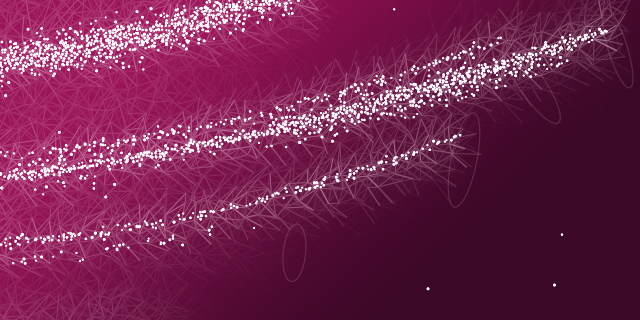
Reproduce this background procedurally as a WebGL 1 fragment shader.

```glsl
precision highp float;
// Glowing network: white nodes stream along four rising curves, wrapped in a
// fine triangulated web over a crimson to dark plum gradient. Web and nodes
// are jittered grids, thinned by the distance to the curves.

uniform vec2 u_resolution;

// Each strand is a parabola: height at the left, slope, curvature
const vec3 TOP_STRAND = vec3(0.812, 0.096, 0.164);
const vec3 UPPER_STRAND = vec3(0.513, 0.080, 0.097);
const vec3 MAIN_STRAND = vec3(0.445, 0.125, 0.062);
const vec3 LOWER_STRAND = vec3(0.240, 0.078, 0.109);

const vec3 CRIMSON = vec3(0.60, 0.065, 0.34);
const vec3 PLUM = vec3(0.235, 0.03, 0.155);
const vec3 WEB_PINK = vec3(0.93, 0.76, 0.85);
const vec3 NODE_WHITE = vec3(1.0, 0.98, 0.99);

float hash(vec2 p) {
  vec3 q = fract(p.xyx * 0.1031);
  q += dot(q, q.yzx + 33.33);
  return fract((q.x + q.y) * q.z);
}

float curveHeight(float x, vec3 curve) {
  return curve.x + x * (curve.y + x * curve.z);
}

// Soft band around a strand, fading out at its right end
float band(vec2 p, vec3 curve, float width, float endX) {
  float offset = (p.y - curveHeight(p.x, curve)) / width;
  return exp(-offset * offset) * (1.0 - smoothstep(endX - 0.06, endX, p.x));
}

// Chance of finding a node at p
float nodeDensity(vec2 p) {
  float swell = smoothstep(0.5, 1.3, p.x) * (1.0 - 0.75 * smoothstep(1.4, 1.9, p.x));
  float density = 0.95 * band(p, MAIN_STRAND, 0.012 + 0.015 * swell, 1.92);
  density = max(density, 0.45 * swell * band(p + vec2(0.0, 0.03), MAIN_STRAND, 0.03, 1.8));
  density = max(density, 0.12 * band(p, MAIN_STRAND, 0.05, 1.5));
  density = max(density, 0.9 * band(p, TOP_STRAND, 0.048, 0.95));
  density = max(density, 0.45 * band(p, UPPER_STRAND, 0.012, 1.6));
  density = max(density, 0.5 * band(p, LOWER_STRAND, 0.012, 1.45));
  return max(density, 0.15 * band(p + vec2(0.0, 0.06), LOWER_STRAND, 0.015, 0.7));
}

// Strength of the web at p
float webDensity(vec2 p) {
  float web = band(p, MAIN_STRAND, 0.085, 1.95);
  web = max(web, 0.9 * band(p, TOP_STRAND, 0.12, 1.02));
  web = max(web, 0.8 * band(p, UPPER_STRAND, 0.055, 1.65));
  web = max(web, 0.9 * band(p + vec2(0.0, 0.01), LOWER_STRAND, 0.075, 1.46));
  float leftVeil = 1.0 - smoothstep(0.25, 1.0, p.x);
  float corner = (1.0 - smoothstep(0.3, 0.7, p.x)) * (1.0 - smoothstep(0.0, 0.2, p.y));
  return max(web, max(0.38 * leftVeil * smoothstep(0.1, 0.2, p.y), 0.45 * corner));
}

vec2 jittered(vec2 cell, float seed) {
  vec2 random = vec2(hash(cell + seed), hash(cell + seed + 57.3));
  return cell + 0.5 + 0.85 * (random - 0.5);
}

float segmentDistance(vec2 p, vec2 a, vec2 b) {
  vec2 ab = b - a;
  return length(p - a - ab * clamp(dot(p - a, ab) / dot(ab, ab), 0.0, 1.0));
}

// Triangulated grid, sheared to follow the main strand
float webLayer(vec2 p, float size, float seed, float pixel) {
  vec2 q = vec2(p.x, p.y - curveHeight(p.x, MAIN_STRAND)) / size;
  vec2 home = floor(q);
  float ink = 0.0;
  for (int i = -1; i <= 0; i++) {
    for (int j = -1; j <= 1; j++) {
      vec2 cell = home + vec2(float(i), float(j));
      vec2 a = jittered(cell, seed);
      vec2 site = a * size;
      site.y += curveHeight(site.x, MAIN_STRAND);
      float strength = webDensity(site);
      for (int k = 0; k < 4; k++) {
        vec2 toward = k == 0 ? vec2(0.0, 1.0) : vec2(1.0, float(k) - 2.0);
        float d = size * segmentDistance(q, a, jittered(cell + toward, seed));
        float tone = 0.3 + 0.7 * hash(cell + seed + 9.7 * float(k + 1));
        ink = max(ink, strength * tone * (1.0 - smoothstep(0.0, 0.0008 + pixel, d)));
      }
    }
  }
  return ink;
}

// Round nodes kept where their random value falls below the density
float nodeLayer(vec2 p, float size, float seed, float pixel) {
  vec2 home = floor(p / size);
  float ink = 0.0;
  for (int i = -1; i <= 1; i++) {
    for (int j = -1; j <= 1; j++) {
      vec2 cell = home + vec2(float(i), float(j));
      vec2 center = jittered(cell, seed) * size;
      float radius = mix(0.0032, 0.0052, hash(cell + seed + 21.0));
      float kept = step(hash(cell + seed + 83.0), nodeDensity(center));
      float edge = smoothstep(-0.5 * pixel, 0.5 * pixel, length(p - center) - radius);
      ink = max(ink, kept * (1.0 - edge));
    }
  }
  return ink;
}

// Thin tilted ellipse for stray loops
float loopLine(vec2 p, vec2 center, vec2 radii, float angle, float pixel) {
  float c = cos(angle), s = sin(angle);
  vec2 q = mat2(c, -s, s, c) * (p - center);
  float k = length(q / radii);
  float d = abs(k * (k - 1.0)) / max(length(q / (radii * radii)), 0.001);
  return 1.0 - smoothstep(0.0, 0.0008 + pixel, d);
}

void main() {
  float pixel = 1.0 / u_resolution.y;
  vec2 p = gl_FragCoord.xy * pixel;

  // Diagonal gradient and a faint haze along the strands
  vec3 color = mix(CRIMSON, PLUM, smoothstep(-0.3, 0.65, 0.5 * p.x - 0.55 * p.y));
  color = mix(color, WEB_PINK, 0.06 * webDensity(p));

  // Stray loops below and beyond the web
  float loops = loopLine(p, vec2(0.92, 0.21), vec2(0.035, 0.09), -0.1, pixel);
  loops = max(loops, loopLine(p, vec2(1.45, 0.50), vec2(0.04, 0.15), -0.2, pixel));
  loops = max(loops, loopLine(p, vec2(1.66, 0.74), vec2(0.04, 0.15), 0.6, pixel));
  loops = max(loops, loopLine(p, vec2(1.93, 0.85), vec2(0.03, 0.13), 0.3, pixel));
  color = mix(color, WEB_PINK, 0.16 * loops);

  float web = max(webLayer(p, 0.042, 3.0, pixel), 0.75 * webLayer(p, 0.069, 41.0, pixel));
  color = mix(color, WEB_PINK, 0.58 * web);

  float nodes = max(nodeLayer(p, 0.0145, 11.0, pixel), nodeLayer(p, 0.0120, 67.0, pixel));
  gl_FragColor = vec4(mix(color, NODE_WHITE, nodes), 1.0);
}
```
